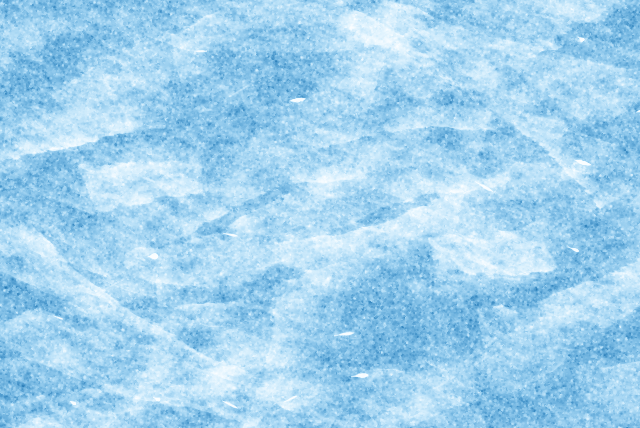
A WebGL 1 fragment shader for this texture:

```glsl
precision highp float;
uniform vec2 u_resolution;

#define SHEETS 60
#define DEPTH 0.61        // how deep the clear ice looks
#define SHEET_ALPHA 0.42  // mean whiteness of a sheet
#define EDGE 0.003        // softness of torn edges
#define RIM 0.42          // bright fracture lines
#define CLOUD 0.30
#define FACET 0.16
#define GLOW 0.24         // pale band through the middle
#define GRAIN 0.27
#define SPOTS 0.20
#define FLAKES 6.0        // flake cells per canvas height

vec2 hash2(vec2 p) {
  vec3 a = fract(p.xyx * vec3(0.1031, 0.1030, 0.0973));
  a += dot(a, a.yzx + 33.33);
  return fract((a.xx + a.yz) * a.zy);
}

mat2 rotation(float angle) {
  float c = cos(angle), s = sin(angle);
  return mat2(c, -s, s, c);
}

// Cellular noise: nearest distance, second distance, cell value
vec3 cells(vec2 p) {
  vec2 base = floor(p);
  vec3 result = vec3(9.0, 9.0, 0.0);
  for (int y = -1; y <= 1; y++) {
    for (int x = -1; x <= 1; x++) {
      vec2 cell = base + vec2(float(x), float(y));
      float d = length(cell + hash2(cell + 70.0) - p);
      if (d < result.x) result = vec3(d, result.x, hash2(cell + 190.0).x);
      else result.y = min(result.y, d);
    }
  }
  return result;
}

// Layered cells, leaving pale filaments between dark pockets
float wisps(vec2 p) {
  float sum = 0.0, weight = 0.5;
  for (int i = 0; i < 5; i++) {
    sum += weight * cells(p).x;
    p = rotation(0.25) * p * 2.03 + 13.7;
    weight *= 0.52;
  }
  return smoothstep(0.29, 0.63, sum);
}

vec2 bend(vec2 p) {
  return p + 0.014 * sin(p.yx * vec2(9.0, 7.0) + vec2(1.0, 4.0))
           + 0.005 * sin(p.yx * vec2(23.0, 19.0) + 3.0 * p);
}

// A translucent sheet: one torn edge, fading inward, cut off at its ends
float sheet(vec2 p, float index, float frost) {
  float twin = mod(index, 2.0) * 2.0 - 1.0;
  vec2 seed = vec2(floor(index * 0.5) * 7.0 + 3.0, 41.0);
  vec2 place = hash2(seed), size = hash2(seed + 11.0);
  vec2 turn = hash2(seed + 23.0), style = hash2(seed + 37.0);
  float angle = sign(turn.x - 0.5) * (0.1 + 0.5 * turn.y) + 0.8 * step(0.76, style.x);
  vec2 q = rotation(angle) * (twin * p - (place - 0.5) * vec2(1.7, 1.2));
  q.y += (style.y - 0.5) * q.x * q.x + 0.012 * (frost - 0.5);
  float reach = mix(0.13, 0.5, size.x), width = mix(0.03, 0.14, size.y);

  float skewed = q.x + (style.x - 0.5) * 1.6 * q.y;
  float ends = smoothstep(-reach, -0.2 * reach, q.x)
             * (1.0 - smoothstep(reach - EDGE, reach + EDGE, skewed));
  float body = smoothstep(-EDGE, EDGE, q.y) * exp(-max(q.y, 0.0) / width)
             * (1.0 - smoothstep(-EDGE, EDGE, q.y - 1.1 * width));
  float streak = sin(q.y * 160.0 + 2.0 * sin(q.x * 8.0 + index) + 6.0 * frost)
               * sin(q.y * 61.0 - q.x * 13.0 + index);
  float alpha = SHEET_ALPHA * mix(0.4, 1.6, style.y);
  float rim = RIM * exp(-abs(q.y) / (0.7 * EDGE)) * frost * frost;
  return ends * (alpha * body * (0.4 + 0.75 * frost + 0.2 * streak) + rim);
}

// Scattered shards of white ice, blunt at one end
float flakes(vec2 p, float frost) {
  vec2 cell = floor(p * FLAKES);
  vec2 chance = hash2(cell + 311.0), shape = hash2(cell + 457.0);
  vec2 q = fract(p * FLAKES) - mix(vec2(0.25), vec2(0.75), chance);
  q = rotation(shape.x * 1.7 - 0.6) * q;
  float reach = mix(0.05, 0.15, shape.y * shape.y);
  float along = clamp(q.x / reach, -1.0, 1.0);
  float girth = mix(0.018, 0.05, chance.x * chance.x);
  float taper = girth * (1.0 - along * along) * (0.65 + 0.5 * along) * (0.4 + 1.1 * frost);
  float shard = 1.0 - smoothstep(-0.008, 0.012, abs(q.y) - taper);
  return shard * step(abs(q.x), reach) * step(0.58, hash2(cell + 83.0).x);
}

// Fine frost: each cell holds one pale or dark speck
float specks(vec2 p) {
  vec3 speck = cells(p);
  return (speck.z - 0.5) * (1.0 - smoothstep(0.15, 0.75, speck.x));
}

void main() {
  vec2 p = (gl_FragCoord.xy - 0.5 * u_resolution) / u_resolution.y;
  vec2 warped = bend(p);
  float wisp = wisps(rotation(0.35) * warped * vec2(4.0, 9.0) + 5.0);
  float fine = wisps(rotation(-0.3) * warped * vec2(10.0, 30.0) + 31.0);
  float frost = mix(wisp, fine, 0.45);

  // Clouds, faceted panes, hairline cracks and the pale middle
  vec3 pane = cells(rotation(0.45) * warped * vec2(2.6, 5.2) + 17.0);
  vec3 hair = cells(rotation(-0.5) * (warped + 0.02 * frost) * vec2(4.0, 9.0) + 53.0);
  float crack = 1.0 - smoothstep(0.0, 0.04, pane.y - pane.x);
  float strand = (1.0 - smoothstep(0.0, 0.07, hair.y - hair.x)) * hair.z;
  float middle = exp(-dot(p * vec2(2.0, 4.6), p * vec2(2.0, 4.6)));
  float clear = 1.0 - CLOUD * frost;
  clear *= 1.0 - FACET * pane.z * (0.4 + frost);
  clear *= 1.0 - 0.4 * max(crack, strand) * wisp * fine;
  clear *= 1.0 - GLOW * middle * (0.6 + 0.8 * frost);

  // Overlapping sheets
  for (int i = 0; i < SHEETS; i++) {
    clear *= 1.0 - clamp(sheet(warped, float(i), frost), 0.0, 0.8);
  }

  // Frost grain, bubbles and flakes
  vec3 bubble = cells(p * 62.0 + 90.0);
  float spot = (1.0 - smoothstep(0.06, 0.34, bubble.x)) * step(0.78, bubble.z);
  float grain = specks(rotation(0.5) * p * 165.0 + 300.0)
              + specks(rotation(1.1) * p * 90.0 + 200.0);
  float blue = DEPTH * clear;
  blue -= GRAIN * grain * (0.2 + 0.9 * clear);
  blue -= SPOTS * spot * clear;
  blue = max(blue, 0.02) * (1.0 - 0.92 * flakes(p, fine));

  // Light absorbed by the ice, red first
  vec3 absorbed = vec3(blue, blue * (0.36 + 0.3 * blue), 0.4 * blue * blue);
  gl_FragColor = vec4(1.0 - absorbed, 1.0);
}
```
